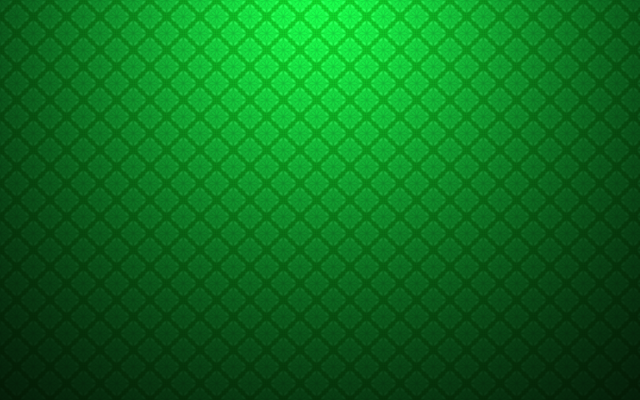
A Shadertoy shader for this pattern:

```glsl
// Green damask wallpaper: staggered floral rosettes lit from the top centre.

// Coverage of a shape from its signed distance, softened at the edge.
float fill(float dist, float soft) {
    return 1.0 - smoothstep(-soft, soft, dist);
}

// Approximate signed distance to a leaf-like ellipse turned by an angle.
float leaf(vec2 p, vec2 centre, vec2 radii, float angle) {
    float s = sin(angle), k = cos(angle);
    p -= centre;
    p = vec2(k * p.x + s * p.y, k * p.y - s * p.x);
    return (length(p / radii) - 1.0) * min(radii.x, radii.y);
}

// Position relative to the nearest motif of the staggered lattice.
vec2 motifCell(vec2 p) {
    vec2 q = vec2(p.x + p.y, p.x - p.y);
    q -= round(q);
    return 0.5 * vec2(q.x + q.y, q.x - q.y);
}

vec3 damask(vec2 p, float soft) {
    vec2 c = motifCell(p);
    float r = length(c);
    float angle = atan(c.y, c.x + 1e-5);

    // Fold the motif into one eighth, beside the tip on the x axis
    vec2 w = abs(c);
    if (w.y > w.x) w = w.yx;

    // Dark diagonal bands with a fine woven grain
    vec2 weave = cos(6.2832 * 7.0 * vec2(p.x + p.y, p.x - p.y));
    vec3 tint = vec3(0.05, 0.82, 0.16) * (1.0 + 0.07 * weave.x * weave.y);

    // Rounded body with lobes, fading softly into the bands
    float rim = 0.325 + 0.045 * cos(4.0 * angle) + 0.012 * cos(16.0 * angle);
    float body = fill(r - rim, soft + 0.025);
    tint = mix(tint, vec3(0.09, 0.98, 0.29), body);

    // Paired pale leaves at the tips, with a dark notch between them
    float tips = fill(leaf(w, vec2(0.305, 0.07), vec2(0.06, 0.028), -0.8), soft);
    float notch = fill(leaf(w, vec2(0.34, 0.0), vec2(0.07, 0.022), 0.0), soft);
    tint = mix(tint, vec3(0.24, 1.17, 0.46), 0.6 * tips);
    tint = mix(tint, vec3(0.05, 0.84, 0.18), 0.6 * notch);

    // Small buds on the diagonal sides
    float buds = fill(leaf(w, vec2(0.18, 0.165), vec2(0.035, 0.022), 0.785), soft);
    tint = mix(tint, vec3(0.20, 1.12, 0.42), 0.35 * buds);

    // Eight-petalled flower with a faint outline and a dark eye
    float petal = 0.18 + 0.035 * cos(8.0 * angle);
    float veins = cos(8.0 * angle) * smoothstep(0.03, 0.12, r);
    tint *= 1.0 + 0.05 * veins * fill(r - petal, soft);
    tint *= 1.0 - 0.08 * fill(abs(r - petal) - 0.008, soft);
    tint *= 1.0 - 0.13 * fill(r - 0.05, soft + 0.03);
    return tint;
}

void mainImage(out vec4 fragColor, in vec2 fragCoord) {
    // Canvas heights, measured from the middle of the top edge
    vec2 fromLight = vec2(fragCoord.x - 0.5 * iResolution.x,
                          iResolution.y - fragCoord.y) / iResolution.y;
    float light = exp(-1.45 * pow(length(fromLight), 1.5));

    // Twelve repeats down, counted from the top left corner
    vec2 p = 12.0 * vec2(fragCoord.x, iResolution.y - fragCoord.y) / iResolution.y;
    vec3 color = damask(p, 10.0 / iResolution.y) * light;
    color.r += 0.008;
    fragColor = vec4(clamp(color, 0.0, 1.0), 1.0);
}
```
